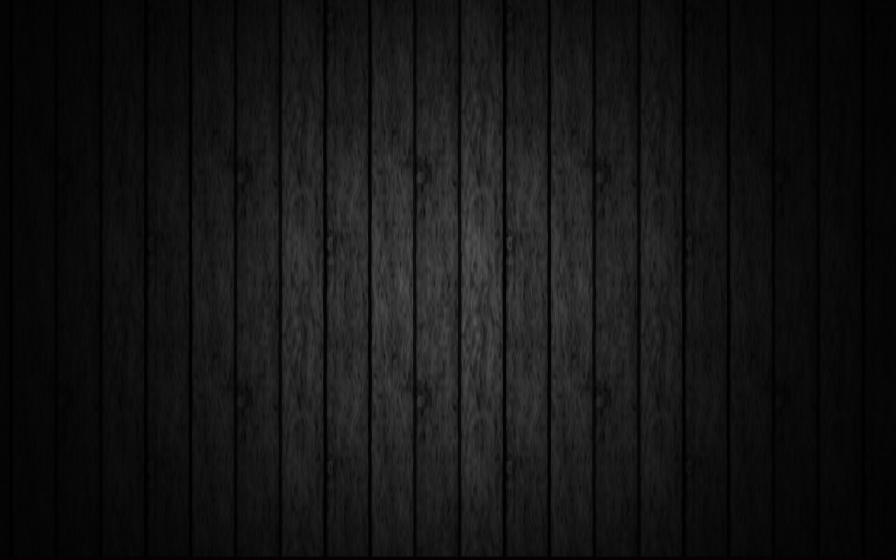
Reproduce this texture procedurally as a WebGL 1 fragment shader.

```glsl
precision highp float;
// Dark vertical wooden planks with worn grain, lit by a soft central glow.
uniform vec2 u_resolution;

float hash(vec2 p) {
  return fract(sin(dot(p, vec2(127.1, 311.7))) * 43758.5453);
}

// Value noise that repeats vertically after a whole number of cells.
float noise(vec2 p, float period) {
  vec2 cell = floor(p);
  vec2 f = fract(p);
  f = f * f * (3.0 - 2.0 * f);
  float low = mod(cell.y, period);
  float high = mod(cell.y + 1.0, period);
  float bottom = mix(hash(vec2(cell.x, low)), hash(vec2(cell.x + 1.0, low)), f.x);
  float top = mix(hash(vec2(cell.x, high)), hash(vec2(cell.x + 1.0, high)), f.x);
  return mix(bottom, top, f.y);
}

// Wood brightness; p.x counts planks in a group of four, p.y repeats in 0..1.
float woodGrain(vec2 p) {
  float plank = floor(p.x);
  float across = fract(p.x);
  float bend = noise(vec2(p.x * 3.0, p.y * 7.0), 7.0) - 0.5;
  float x = p.x + 0.12 * bend;

  // Long streaks, short fibres and pores.
  float shade = 1.0 + 0.28 * (noise(vec2(x * 6.0, p.y * 3.0), 3.0) - 0.5);
  shade += 0.36 * (noise(vec2(x * 15.0, p.y * 9.0), 9.0) - 0.5);
  shade += 0.40 * (noise(vec2(x * 27.0 + 9.0, p.y * 34.0), 34.0) - 0.5);
  float pores = noise(vec2(x * 20.0 + 40.0, p.y * 22.0), 22.0);
  shade -= 0.25 * smoothstep(0.68, 0.92, pores);

  // Arched growth rings on the last plank of each group.
  float arch = (across - 0.52) * (across - 0.52) * 9.0;
  float rings = sin(6.2832 * (arch + 2.0 * p.y + 1.5 * bend));
  shade += 0.09 * rings * step(2.5, plank);

  // Chipped dark flecks beside the seams of every second plank.
  float fleckY = plank < 0.5 ? 0.42 : 0.70;
  float away = abs(fract(p.y - fleckY + 0.5) - 0.5);
  float area = exp(-away * away * 45.0) * exp(-across * across * 6.0);
  float chips = noise(vec2(x * 9.0 + 70.0, p.y * 24.0), 24.0);
  float worn = 1.0 - step(0.5, mod(plank, 2.0));
  shade -= 0.55 * worn * area * smoothstep(0.42, 0.72, chips);

  return shade * (0.94 + 0.12 * step(0.5, mod(plank, 2.0)));
}

void main() {
  vec2 uv = gl_FragCoord.xy / u_resolution;
  float planks = uv.x * 19.984 + 0.75;
  float wood = woodGrain(vec2(mod(planks, 4.0), fract(uv.y / 0.4)));

  // Dark grooves with slightly rubbed edges.
  float seam = floor(planks + 0.5);
  float kind = mod(seam, 4.0);
  float offset = planks - seam;
  float wobble = 0.012 * (noise(vec2(seam * 5.0, uv.y * 50.0), 50.0) - 0.5);
  float gap = abs(offset + wobble);
  float soft = 19.984 / u_resolution.x;
  float depth = kind < 1.5 ? 0.90 : 0.72;
  float groove = 1.0 - smoothstep(0.022, 0.030 + soft, gap);
  wood *= 1.0 - 0.28 * exp(-gap * gap * 160.0);
  wood += 0.16 * exp(-pow((offset - 0.10) * 28.0, 2.0));
  wood *= 1.0 - depth * groove;

  // Round light fading to nearly black at the sides.
  vec2 d = (uv - vec2(0.5, 0.49)) * vec2(1.6, 1.0);
  float light = 0.012 + 0.212 * exp(-4.7 * dot(d, d));
  vec3 color = vec3(max(wood, 0.0) * light);

  // Thin, faintly red shadow along the bottom edge.
  float edge = 1.0 - smoothstep(0.004, 0.008, uv.y);
  color = mix(color, vec3(0.03, 0.0, 0.01), edge);
  gl_FragColor = vec4(color, 1.0);
}
```
